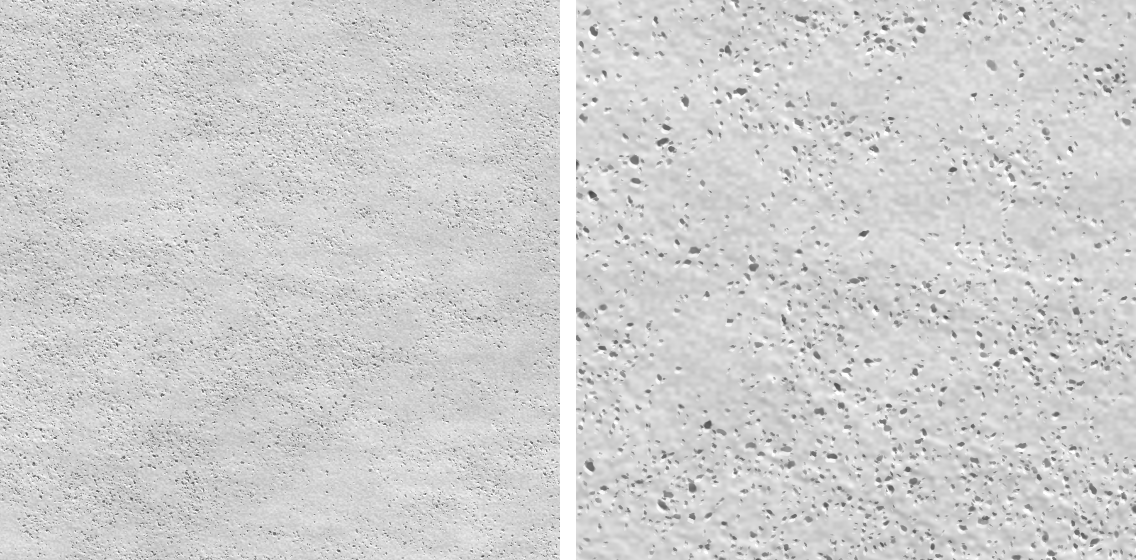
Left, the full canvas; right, a detail of the centre.
Reproduce this texture procedurally as a WebGL 2 fragment shader.

```glsl
#version 300 es
precision highp float;
// Pale grey concrete with clustered small pits, faint stains and a rough, side-lit skin.

#define BASE_TONE 0.818
#define STAIN_CONTRAST 0.09
#define STREAK_CONTRAST 0.09
#define GRAIN_CONTRAST 0.085
#define RELIEF_CONTRAST 0.22
#define PIT_DARKNESS 0.46
#define RIM_BRIGHTNESS 0.16
#define LARGE_PIT_CELLS 105.0
#define MEDIUM_PIT_CELLS 150.0
#define SMALL_PIT_CELLS 215.0
#define LIGHT_STEP vec2(0.0009, 0.0023)
#define GRAIN_TILT 0.4

uniform vec2 u_resolution;
out vec4 fragColor;

float hash(vec2 p) {
    vec3 q = fract(p.xyx * vec3(0.1031, 0.1030, 0.0973));
    q += dot(q, q.yzx + 33.33);
    return fract((q.x + q.y) * q.z);
}

float noise(vec2 p) {
    vec2 cell = floor(p), f = fract(p);
    f = f * f * (3.0 - 2.0 * f);
    float low = mix(hash(cell), hash(cell + vec2(1.0, 0.0)), f.x);
    float high = mix(hash(cell + vec2(0.0, 1.0)), hash(cell + 1.0), f.x);
    return mix(low, high, f.y);
}

float fbm(vec2 p) {
    float sum = 0.0, weight = 0.5;
    for (int i = 0; i < 4; i++) {
        sum += weight * noise(p);
        p = p * 2.03 + 17.3;
        weight *= 0.5;
    }
    return sum / 0.9375;
}

mat2 rotation(float angle) {
    float c = cos(angle), s = sin(angle);
    return mat2(c, s, -s, c);
}

// Patches where the surface is worn, wider than tall and sloping down to the right.
float wear(vec2 p) {
    vec2 q = rotation(0.5 * GRAIN_TILT) * p;
    float patches = 0.5 * fbm(q * vec2(4.5, 7.5) + 3.7) + 0.5 * noise(q * vec2(19.0, 34.0) + 8.1);
    return smoothstep(0.25, 0.78, patches);
}

// One layer of pits: at most one irregular oval inside each cell of a turned grid.
float pitLayer(vec2 p, float cells, float share, float turn) {
    mat2 grid = rotation(turn);
    float shift = 60.0 + turn * 31.0;
    vec2 q = grid * p * cells + shift;
    vec2 id = floor(q);
    vec2 middle = (id + 0.5 - shift) * grid / cells;
    float present = step(hash(id + 5.1), share * (0.15 + 1.5 * wear(middle)));
    vec2 jitter = vec2(hash(id + 11.7), hash(id + 23.9)) - 0.5;
    float angle = GRAIN_TILT - turn + 1.8 * (hash(id + 41.3) - 0.5);
    vec2 offset = rotation(angle) * (q - id - 0.5 - 0.36 * jitter);
    offset *= vec2(0.85, 1.05 + 0.8 * hash(id + 57.1));
    float size = hash(id + 71.9);
    float radius = mix(0.13, 0.30, size * size);
    float outline = length(offset) + 0.22 * (noise(q * 5.0) - 0.5);
    float soft = 0.07 + 0.5 * cells / u_resolution.y;
    float mask = 1.0 - smoothstep(radius - soft, radius + soft, outline);
    return present * mask * mix(0.5, 1.0, hash(id + 83.3));
}

float pits(vec2 p) {
    float large = pitLayer(p, LARGE_PIT_CELLS, 0.19, 0.5);
    float medium = 0.9 * pitLayer(p, MEDIUM_PIT_CELLS, 0.22, 1.1);
    float small = 0.75 * pitLayer(p, SMALL_PIT_CELLS, 0.26, 0.2);
    return max(large, max(medium, small));
}

float skinHeight(vec2 p) {
    vec2 q = rotation(GRAIN_TILT) * p;
    return 0.5 * noise(q * vec2(95.0, 150.0)) + 0.5 * noise(q * vec2(190.0, 270.0) + 31.0);
}

void main() {
    vec2 p = gl_FragCoord.xy / u_resolution.y;

    // Broad stains, sideways streaks and fine grain
    float tone = BASE_TONE;
    tone += STAIN_CONTRAST * (fbm(p * vec2(2.5, 5.0) + 9.2) - 0.5);
    tone += STREAK_CONTRAST * (fbm(p * vec2(14.0, 42.0)) - 0.5);
    tone += GRAIN_CONTRAST * (noise(p * vec2(330.0, 400.0)) - 0.5);

    // Rough skin lit from above
    float slope = skinHeight(p) - skinHeight(p + LIGHT_STEP);
    tone += RELIEF_CONTRAST * slope * (0.4 + 0.9 * wear(p));

    // Dark pits with a bright lower edge
    float pit = pits(p);
    float rim = max(pits(p + LIGHT_STEP) - pit, 0.0);
    tone += RIM_BRIGHTNESS * rim - PIT_DARKNESS * pit;

    fragColor = vec4(vec3(clamp(tone, 0.0, 1.0)), 1.0);
}
```
